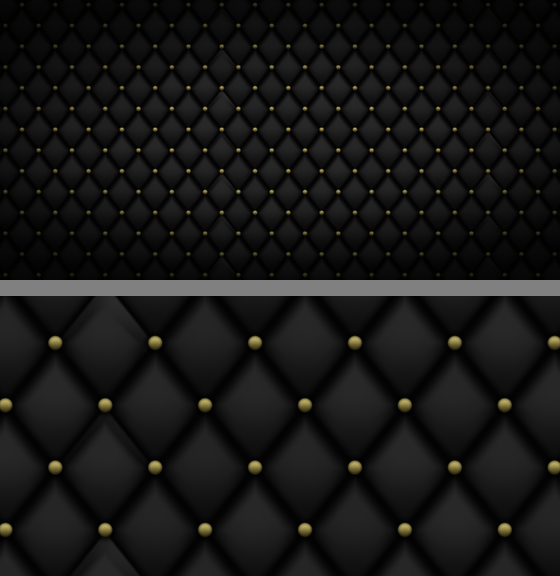
Top, the full canvas; bottom, a detail of the centre.
Write a Shadertoy shader that draws this pattern.

```glsl
#define TILE vec2(0.1189, 0.1484)
#define ORIGIN vec2(0.792, 0.685)
#define BUTTON_RADIUS 0.0083
#define GLOSSY_EVERY 8.0
#define PAD_PEAK 0.138
#define SEAM_BLACK vec3(0.012)
#define GOLD_LIGHT vec3(0.76, 0.70, 0.41)
#define GOLD_DARK vec3(0.27, 0.24, 0.09)

float hash(vec2 p) {
    return fract(sin(dot(p, vec2(127.1, 311.7))) * 43758.5453);
}

// Converts diamond lattice coordinates to tile coordinates
vec2 latticeToTile(vec2 lattice) {
    return 0.5 * vec2(lattice.x + lattice.y, lattice.x - lattice.y);
}

// Leather brightness; local spans -0.5 to 0.5 from corner to corner
float padShade(vec2 local, vec2 center, float pixel) {
    float edge = 0.5 - abs(local.x) - abs(local.y);
    float seam = smoothstep(0.0, 0.035 + pixel, edge);

    // Rounded upper shoulder, crisper fold along the lower sides
    float shoulder = smoothstep(0.01, 0.24, edge);
    float fold = smoothstep(-0.03, 0.13, edge);
    float body = mix(fold, shoulder, smoothstep(-0.25, 0.1, local.y));
    float slope = mix(0.3, 1.0, smoothstep(-0.42, 0.12, local.y));
    float sides = 1.0 - 1.7 * local.x * local.x;
    float shade = body * slope * sides;

    // Every eighth column catches light right up to its upper seams
    float column = mod(floor(center.x * 2.0 + 0.5), 2.0 * GLOSSY_EVERY);
    float glossy = 1.0 - step(0.5, column);
    float strength = mix(0.3, 1.0, hash(center + 3.7));
    float facet = smoothstep(-0.25, 0.35, local.y);
    float rightSide = mix(0.55, 1.0, smoothstep(-0.2, 0.1, local.x));
    shade = max(shade, glossy * strength * facet * rightSide * 1.3);

    return shade * seam * mix(0.93, 1.07, hash(center));
}

void mainImage(out vec4 fragColor, in vec2 fragCoord) {
    vec2 uv = fragCoord / iResolution.xy;
    vec2 p = fragCoord / iResolution.y;
    float pixel = 1.0 / iResolution.y;

    // Diagonal lattice with a button on every integer point
    vec2 q = (p - ORIGIN) / TILE;
    vec2 lattice = vec2(q.x + q.y, q.x - q.y);
    vec2 cell = floor(lattice);
    vec2 local = latticeToTile(lattice - cell - 0.5);
    vec2 center = latticeToTile(cell + 0.5);

    // Padded leather
    float shade = padShade(local, center, pixel / TILE.x);
    vec3 color = SEAM_BLACK + PAD_PEAK * shade;

    // Button with a soft contact shadow and light from above
    vec2 offset = latticeToTile(lattice - floor(lattice + 0.5)) * TILE;
    float radius = length(offset);
    color *= smoothstep(0.5, 2.1, radius / BUTTON_RADIUS);
    float light = smoothstep(-0.9, 0.8, offset.y / BUTTON_RADIUS);
    float rim = 1.0 - 0.35 * smoothstep(0.55, 1.0, radius / BUTTON_RADIUS);
    vec3 gold = mix(GOLD_DARK, GOLD_LIGHT, light) * rim;
    float button = 1.0 - smoothstep(-pixel, pixel, radius - BUTTON_RADIUS);
    color = mix(color, gold, button);

    // Darkening toward the borders
    float distanceOut = length((uv - 0.5) * vec2(1.0, 1.25));
    color *= mix(1.0, 0.2, smoothstep(0.2, 0.74, distanceOut));

    fragColor = vec4(color, 1.0);
}
```
